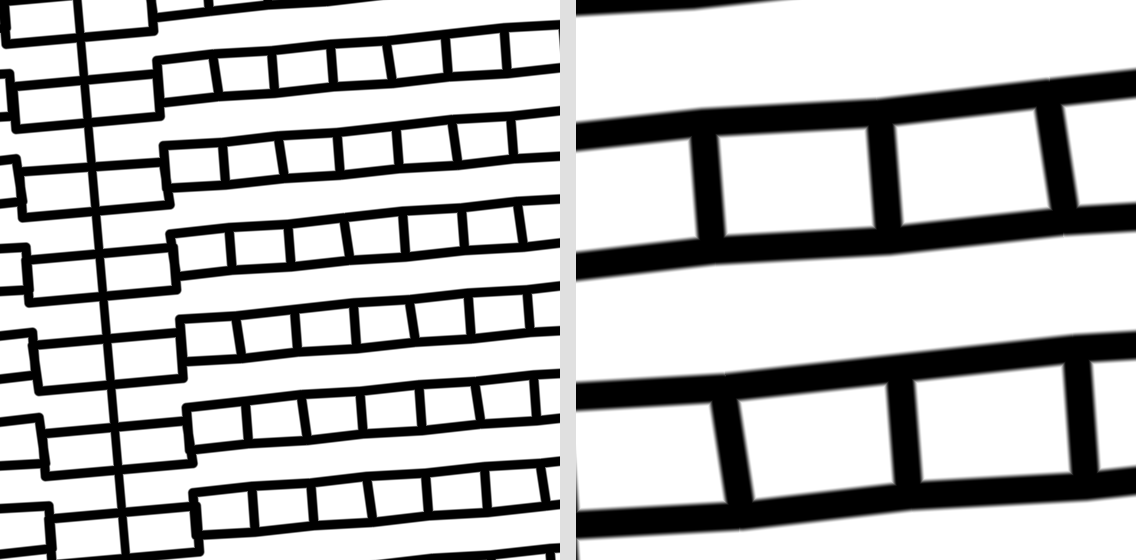
Left: the whole. Right: its middle third, enlarged.
A Shadertoy shader for this pattern:

```glsl
const float TILT = 0.08727;            // five degrees
const float SNAP_CELLS = 171.0;        // corners settle on this coarse grid
const vec2  SNAP_ORIGIN = vec2(-0.09, 0.5);

const float ROW_PERIOD = 0.1553;
const float LADDER_TOP = 0.1305;       // depth of the first ladder row
const float BOX_DROP = 0.0254;         // boxes hang lower than ladders
const float BAND_HEIGHT = 0.0779;
const float SPINE = 0.1374;
const float BOX_HALF = 0.131;
const float RUNG_STEP = 0.1038;

const float LINE_HALF = 0.0085;
const float SPINE_HALF = 0.0078;
const float SOFTNESS = 0.0020;

float segmentDistance(vec2 p, vec2 a, vec2 b) {
    vec2 ab = b - a;
    float t = clamp(dot(p - a, ab) / dot(ab, ab), 0.0, 1.0);
    return length(p - a - ab * t);
}

// Frame coordinates: x along the rows, y down from the top left corner
vec2 toFrame(vec2 p, float angle) {
    vec2 q = p - vec2(0.0, 1.0);
    float c = cos(angle), s = sin(angle);
    return vec2(c * q.x + s * q.y, s * q.x - c * q.y);
}

vec2 fromFrame(vec2 f, float angle) {
    float c = cos(angle), s = sin(angle);
    return vec2(c * f.x + s * f.y, 1.0 + s * f.x - c * f.y);
}

// Rounding the corners gives the uneven rungs and rails
vec2 snappedCorner(vec2 frame, float angle) {
    vec2 cell = fromFrame(frame, angle) * SNAP_CELLS - SNAP_ORIGIN;
    return (floor(cell + 0.5) + SNAP_ORIGIN) / SNAP_CELLS;
}

float boxOutline(vec2 p, vec2 x, vec2 y, float angle) {
    vec2 a = snappedCorner(vec2(x.x, y.x), angle);
    vec2 b = snappedCorner(vec2(x.y, y.x), angle);
    vec2 c = snappedCorner(vec2(x.y, y.y), angle);
    vec2 d = snappedCorner(vec2(x.x, y.y), angle);
    float rails = min(segmentDistance(p, a, b), segmentDistance(p, c, d));
    float rungs = min(segmentDistance(p, b, c), segmentDistance(p, d, a));
    return min(rails, rungs);
}

float patternDistance(vec2 p, float angle) {
    vec2 frame = toFrame(p, angle);

    // Nearest row
    float rowMiddle = LADDER_TOP + 0.5 * (BAND_HEIGHT + BOX_DROP);
    float row = floor((frame.y - rowMiddle) / ROW_PERIOD + 0.5);
    float top = LADDER_TOP + row * ROW_PERIOD;
    vec2 ladderY = vec2(top, top + BAND_HEIGHT);

    // Ladder cell, mirrored about the spine
    float side = frame.x < SPINE ? -1.0 : 1.0;
    float outward = abs(frame.x - SPINE) - BOX_HALF;
    float cell = max(floor(outward / RUNG_STEP), 0.0);
    vec2 ladderX = SPINE + side * (BOX_HALF + vec2(cell, cell + 1.0) * RUNG_STEP);
    float ladder = boxOutline(p, ladderX, ladderY, angle);

    // Wide box crossed by the spine
    vec2 boxX = SPINE + vec2(-BOX_HALF, BOX_HALF);
    float box = boxOutline(p, boxX, ladderY + BOX_DROP, angle);
    float spine = abs(frame.x - SPINE) - SPINE_HALF;
    return min(min(ladder, box) - LINE_HALF, spine);
}

void mainImage(out vec4 fragColor, in vec2 fragCoord) {
    vec2 p = fragCoord / iResolution.y;
    float edge = max(SOFTNESS, 0.75 / iResolution.y);
    float paper = smoothstep(-edge, edge, patternDistance(p, TILT));
    fragColor = vec4(vec3(paper), 1.0);
}
```
